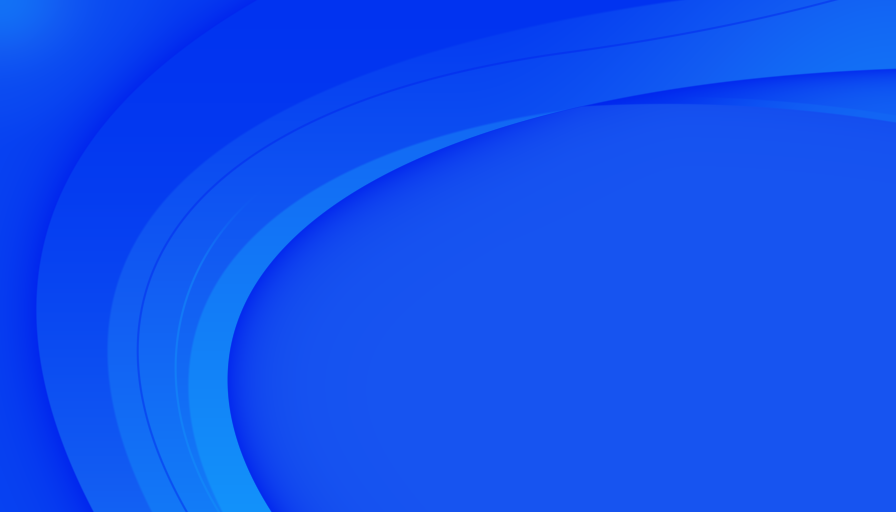
This background is drawn by a Shadertoy shader. Its source:

```glsl
// Layered blue ribbons sweeping around a calm, flat field.
// Each edge is a conic through its leftmost point; its approximate signed
// distance gives a smooth mask, soft shadows and hairlines. Unit: canvas height.

struct Conic {
    vec2 apex;   // leftmost point, where the tangent is vertical
    vec3 shape;  // v*v + shape.x*u*v + shape.y*u*u - shape.z*u = 0
};

// Ribbon edges, from the outside in
const Conic OUTER    = Conic(vec2(0.071, 0.395), vec3(0.532, 0.043, 1.189));
const Conic STEP     = Conic(vec2(0.210, 0.315), vec3(0.607, 0.115, 0.963));
const Conic DARKLINE = Conic(vec2(0.269, 0.315), vec3(0.515, 0.226, 0.894));
const Conic PALELINE = Conic(vec2(0.343, 0.281), vec3(0.256, 0.650, 0.917));
const Conic SLIVER   = Conic(vec2(0.368, 0.247), vec3(0.441, 0.268, 0.827));
const Conic INNER    = Conic(vec2(0.445, 0.258), vec3(0.325, 0.1725, 0.7055));

// Parabolic top of the field
const vec2 FIELD_TOP = vec2(1.301, 0.797);
const float FIELD_BEND = 0.18;

// Palette
const vec3 SHADE  = vec3(0.00, 0.13, 0.93);
const vec3 DEEP   = vec3(0.00, 0.19, 0.94);
const vec3 MID    = vec3(0.07, 0.36, 0.95);
const vec3 BRIGHT = vec3(0.07, 0.57, 0.98);
const vec3 FIELD  = vec3(0.09, 0.33, 0.94);

const float OUTER_SHADOW = 0.055;
const float FIELD_SHADOW = 0.040;
const float HAIRLINE = 0.0016;

// Approximate distance to a conic, positive inside
float depthIn(Conic k, vec2 p) {
    vec2 q = p - k.apex;
    float f = q.y * q.y + k.shape.x * q.x * q.y + k.shape.y * q.x * q.x - k.shape.z * q.x;
    vec2 slope = vec2(k.shape.x * q.y + 2.0 * k.shape.y * q.x - k.shape.z,
                      2.0 * q.y + k.shape.x * q.x);
    return -f / max(length(slope), 0.05);
}

// Blue ramp from deep (0) to bright (1)
vec3 blue(float level) {
    vec3 low = mix(DEEP, MID, clamp(level * 2.0, 0.0, 1.0));
    return mix(low, BRIGHT, clamp(level * 2.0 - 1.0, 0.0, 1.0));
}

float softShadow(float dist, float reach) {
    return exp(-max(dist, 0.0) / reach);
}

void mainImage(out vec4 fragColor, in vec2 fragCoord) {
    float px = 1.0 / iResolution.y;
    vec2 p = fragCoord * px;
    float drop = clamp(1.0 - p.y, 0.0, 1.0);
    float toRight = smoothstep(0.9, 1.75, p.x);

    // Backdrop with a lit upper left corner
    float corner = length((p - vec2(0.0, 1.0)) * vec2(0.8, 1.0));
    float level = 0.22 + 0.38 * (1.0 - smoothstep(0.0, 0.19, corner))
                + 0.10 * (1.0 - smoothstep(0.16, 0.30, corner));
    vec3 col = blue(level);
    float outer = depthIn(OUTER, p);
    col = mix(col, SHADE, 0.85 * softShadow(-outer, OUTER_SHADOW));

    // Outer ribbon
    vec3 ribbon = blue(0.03 + 0.52 * pow(drop, 1.6));
    col = mix(col, ribbon, smoothstep(-px, px, outer));

    // Middle ribbon, brighter to the bottom and to the right
    float middle = 0.08 + 0.68 * pow(drop, 0.9) + 0.45 * toRight;
    vec2 lifted = p - vec2(0.0, 0.27 * pow(max(p.x - 1.1, 0.0), 2.0));
    float dark = depthIn(DARKLINE, lifted);
    middle += 0.04 * smoothstep(-px, px, dark);
    col = mix(col, blue(middle), smoothstep(-1.5 * px, 1.5 * px, depthIn(STEP, p)));

    // Hairlines
    float darkInk = 1.0 - smoothstep(HAIRLINE * 0.3, HAIRLINE + px, abs(dark));
    col = mix(col, SHADE, 0.45 * darkInk);
    float paleInk = 1.0 - smoothstep(HAIRLINE * 0.3, HAIRLINE + px, abs(depthIn(PALELINE, p)));
    paleInk *= 1.0 - smoothstep(0.45, 0.64, p.y);
    col = mix(col, BRIGHT, 0.5 * paleInk);

    // Bright inner ribbon, tapering to a sliver
    float sliver = smoothstep(-1.5 * px, 1.5 * px, depthIn(SLIVER, p));
    col = mix(col, blue(1.0 - 0.5 * p.y), sliver);

    // Wedge under the inner edge, shaded where the ribbon overhangs it
    float inner = depthIn(INNER, p);
    vec3 wedge = blue(mix(0.08, 0.55, smoothstep(1.15, 1.75, p.x)));
    wedge = mix(wedge, SHADE, 0.8 * softShadow(inner, 0.03));
    float fromTop = p.x - FIELD_TOP.x;
    float below = FIELD_TOP.y - FIELD_BEND * fromTop * fromTop - p.y;
    float rim = smoothstep(-0.016, -0.012, below) * smoothstep(1.3, 1.7, p.x);
    wedge = mix(wedge, blue(0.62), 0.6 * rim);
    col = mix(col, wedge, smoothstep(-px, px, inner));

    // Flat field with a shadow that fades to the right
    float field = min(inner, below);
    float strength = mix(0.85, 0.12, smoothstep(0.75, 1.35, p.x));
    float shadow = 0.8 * softShadow(field, FIELD_SHADOW) + 0.2 * softShadow(field, 0.11);
    vec3 calm = mix(FIELD, SHADE, strength * shadow);
    col = mix(col, calm, smoothstep(-px, px, field));

    fragColor = vec4(col, 1.0);
}
```
